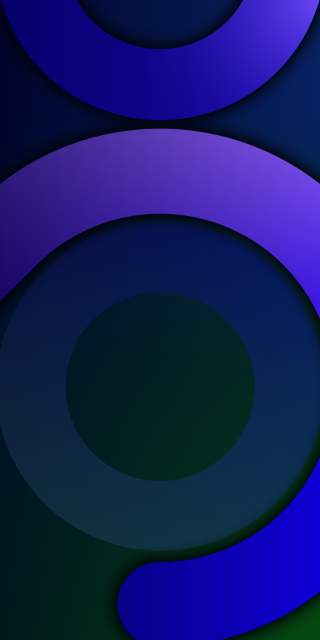
Reproduce this background procedurally as a Shadertoy shader.

```glsl
// Dark blue-green gradient with overlapping rings and a long glowing curved band.

// Geometry, in units of the canvas width
const vec2  BAND_CENTER = vec2(0.5, 0.788);
const float BAND_RADIUS = 0.677;
const float BAND_HALF   = 0.133;
const vec2  DISC_CENTER = vec2(0.5, 0.792);
const float DISC_RADIUS = 0.404;
const float DISC_HALF   = 0.109;
const vec2  TOP_CENTER  = vec2(0.5, 2.143);
const float TOP_RADIUS  = 0.4075;
const float TOP_HALF    = 0.111;

// Soft shadow around the raised shapes
const float SHADOW_SIZE     = 0.028;
const float SHADOW_STRENGTH = 0.72;

// Backdrop colours: left and right of three rows
const vec3 SKY_LEFT    = vec3(0.00, 0.02, 0.17);
const vec3 SKY_RIGHT   = vec3(0.03, 0.13, 0.38);
const vec3 MID_LEFT    = vec3(0.00, 0.07, 0.15);
const vec3 MID_RIGHT   = vec3(0.015, 0.17, 0.13);
const vec3 FLOOR_LEFT  = vec3(0.00, 0.09, 0.11);
const vec3 FLOOR_RIGHT = vec3(0.02, 0.29, 0.06);

// Bilinear blend of four corner colours
vec3 corners(vec3 lowLeft, vec3 lowRight, vec3 highLeft, vec3 highRight, vec2 t) {
    t = clamp(t, 0.0, 1.0);
    return mix(mix(lowLeft, lowRight, t.x), mix(highLeft, highRight, t.x), t.y);
}

float ringDistance(vec2 p, float radius, float halfWidth) {
    return abs(length(p) - radius) - halfWidth;
}

// Arc with a round cap at its bottom and a straight diagonal tail at upper left
float bandDistance(vec2 q) {
    vec2 outward = vec2(-1.0, 1.0) * inversesqrt(2.0);
    vec2 along = vec2(-1.0, -1.0) * inversesqrt(2.0);
    if (q.x < 0.0 && dot(q, along) > 0.0) {
        float tail = abs(dot(q, outward) - BAND_RADIUS);
        float cap = length(q + vec2(0.0, BAND_RADIUS));
        return min(tail, cap) - BAND_HALF;
    }
    return ringDistance(q, BAND_RADIUS, BAND_HALF);
}

float coverage(float d, float pixel) {
    return smoothstep(0.75 * pixel, -0.75 * pixel, d);
}

float shade(float d) {
    float x = max(d, 0.0) / SHADOW_SIZE;
    return 1.0 - SHADOW_STRENGTH * exp(-x * (0.6 + 0.5 * x));
}

vec3 backdrop(vec2 p) {
    if (p.y > 0.85) {
        return corners(MID_LEFT, MID_RIGHT, SKY_LEFT, SKY_RIGHT,
                       vec2(p.x, (p.y - 0.85) / 0.8));
    }
    return corners(FLOOR_LEFT, FLOOR_RIGHT, MID_LEFT, MID_RIGHT,
                   vec2(p.x, p.y / 0.85));
}

vec3 discColor(vec2 p) {
    return corners(vec3(0.07, 0.18, 0.22), vec3(0.06, 0.22, 0.31),
                   vec3(0.03, 0.06, 0.25), vec3(0.02, 0.09, 0.38),
                   vec2(p.x, (p.y - 0.3) / 0.95));
}

vec3 bandColor(vec2 p) {
    vec3 violet = corners(vec3(0.09, 0.02, 0.38), vec3(0.23, 0.09, 0.88),
                          vec3(0.20, 0.12, 0.50), vec3(0.52, 0.34, 0.92),
                          vec2(p.x, (p.y - 1.05) / 0.53));
    vec3 blue = mix(vec3(0.01, 0.0, 0.35), vec3(0.06, 0.0, 0.84), p.x);
    return mix(blue, violet, smoothstep(0.65, 0.95, p.y));
}

vec3 topRingColor(vec2 p) {
    vec3 base = mix(vec3(0.02, 0.0, 0.41), vec3(0.10, 0.03, 0.68), p.x);
    float glow = max(1.0 - distance(p, vec2(1.0, 2.0)) / 0.65, 0.0);
    return mix(base, vec3(0.40, 0.28, 0.96), glow * glow);
}

void mainImage(out vec4 fragColor, in vec2 fragCoord) {
    float pixel = 1.0 / iResolution.x;
    vec2 p = fragCoord * pixel;

    float disc = ringDistance(p - DISC_CENTER, DISC_RADIUS, DISC_HALF);
    float topRing = ringDistance(p - TOP_CENTER, TOP_RADIUS, TOP_HALF);
    float band = bandDistance(p - BAND_CENTER);

    // Flat layers, then shadows, then raised shapes
    vec3 color = mix(backdrop(p), discColor(p), coverage(disc, pixel));
    color *= shade(band) * shade(topRing);
    color = mix(color, topRingColor(p), coverage(topRing, pixel));
    color = mix(color, bandColor(p), coverage(band, pixel));

    fragColor = vec4(color, 1.0);
}
```
